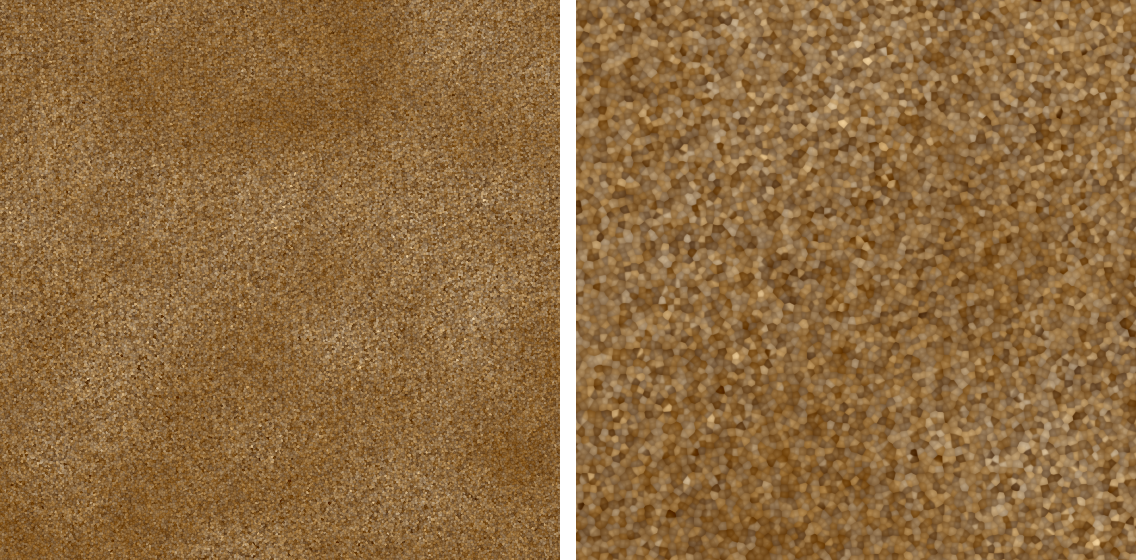
Left, the full canvas; right, a detail of the centre.
This texture is drawn by a three.js fragment shader. Its source:

```glsl
// Fine golden-brown sand: tiny jittered grains with individual tone and warmth,
// blended softly at their edges, over broad slanting patches of paler,
// more contrasty sand and small clumps.
varying vec2 vUv;

float hash(vec2 p) {
  return fract(sin(dot(p, vec2(127.1, 311.7))) * 43758.5453);
}

float noise(vec2 p) {
  vec2 i = floor(p), f = fract(p);
  f = f * f * (3.0 - 2.0 * f);
  return mix(mix(hash(i), hash(i + vec2(1.0, 0.0)), f.x),
             mix(hash(i + vec2(0.0, 1.0)), hash(i + vec2(1.0, 1.0)), f.x), f.y);
}

float fbm(vec2 p) {
  float sum = 0.0, amp = 0.5;
  for (int i = 0; i < 5; i++) {
    sum += amp * noise(p);
    p = mat2(1.6, 1.2, -1.2, 1.6) * p + 7.3;
    amp *= 0.5;
  }
  return sum;
}

// x: tone, y: warmth, z: distance to the nearest grain centre
vec3 grains(vec2 p) {
  vec2 cell = floor(p), f = fract(p);
  vec2 sum = vec2(0.0);
  float total = 0.0, nearest = 2.0;
  for (int y = -1; y <= 1; y++) {
    for (int x = -1; x <= 1; x++) {
      vec2 o = vec2(float(x), float(y));
      vec2 id = cell + o;
      vec2 centre = o + vec2(hash(id + 3.7), hash(id + 51.3));
      float d = length(centre - f);
      float tone = hash(id + 17.9) + hash(id + 83.1) - 1.0;
      // A few grains are glinting quartz or dark mineral
      float rare = hash(id + 29.4);
      tone += 0.7 * step(0.975, rare) - 0.6 * step(rare, 0.02);
      float weight = exp(-9.0 * d * d);
      sum += weight * vec2(tone, hash(id + 67.7) - 0.5);
      total += weight;
      nearest = min(nearest, d);
    }
  }
  return vec3(sum / total, nearest);
}

void main() {
  // Broad patches lean up to the right, clumps break them up
  vec2 slanted = vec2(vUv.x + 0.4 * vUv.y, vUv.y * 1.3 - 0.45 * vUv.x);
  float patches = fbm(slanted * 5.0 + 4.0) - 0.48;
  float clumps = noise(vUv * 75.0) + noise(vUv * 38.0 + 9.0) - 1.0;
  float roughness = 1.0 + 1.1 * patches;

  vec3 grain = grains(vUv * 270.0);
  float tone = 0.18 * roughness * grain.x;
  tone -= 0.12 * (grain.z - 0.45);
  tone += 0.15 * patches + 0.025 * clumps;
  float warmth = grain.y - 0.5 * patches + 0.15 * clumps;

  vec3 sand = vec3(0.545, 0.401, 0.226);
  sand += tone * vec3(1.0, 1.08, 1.05);
  sand += warmth * vec3(0.035, -0.025, -0.12);
  gl_FragColor = vec4(clamp(sand, 0.0, 1.0), 1.0);
}
```
